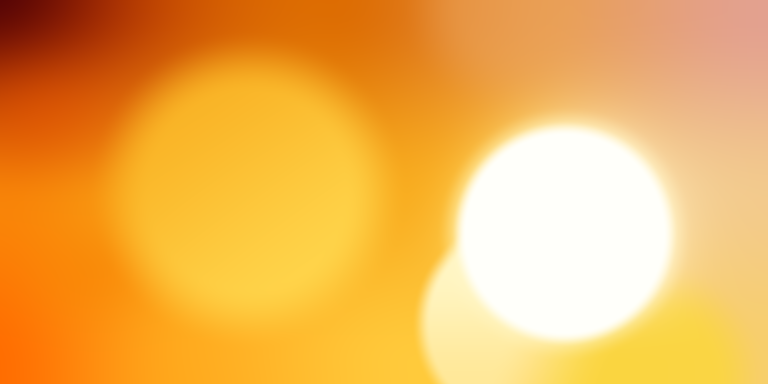
Write a Shadertoy shader that draws this background.

```glsl
// Coverage of a disc whose edge fades over the given softness
float disc(vec2 p, vec2 centre, float radius, float softness) {
    return 1.0 - smoothstep(-softness, softness, length(p - centre) - radius);
}

// Round falloff without an edge
float glow(vec2 p, vec2 centre, vec2 size) {
    vec2 d = (p - centre) / size;
    return exp(-dot(d, d));
}

// Three horizontal gradients blended from bottom to top
vec3 backdrop(vec2 p) {
    vec3 top = mix(vec3(0.72, 0.16, 0.0), vec3(0.86, 0.41, 0.0), smoothstep(0.0, 0.85, p.x));
    top = mix(top, vec3(0.91, 0.62, 0.35), smoothstep(0.85, 1.5, p.x));
    top = mix(top, vec3(0.89, 0.63, 0.56), smoothstep(1.4, 2.0, p.x));

    vec3 middle = mix(vec3(0.98, 0.53, 0.03), vec3(0.97, 0.65, 0.09), smoothstep(0.0, 0.5, p.x));
    middle = mix(middle, vec3(0.95, 0.79, 0.55), smoothstep(1.1, 1.85, p.x));

    vec3 bottom = mix(vec3(1.0, 0.42, 0.0), vec3(1.0, 0.65, 0.1), smoothstep(-0.05, 0.5, p.x));
    bottom = mix(bottom, vec3(1.0, 0.79, 0.23), smoothstep(0.4, 1.1, p.x));
    bottom = mix(bottom, vec3(0.97, 0.81, 0.42), smoothstep(1.5, 2.0, p.x));

    vec3 colour = mix(bottom, middle, smoothstep(0.05, 0.53, p.y));
    return mix(colour, top, smoothstep(0.47, 0.97, p.y));
}

void mainImage(out vec4 fragColor, in vec2 fragCoord) {
    vec2 p = fragCoord / iResolution.y;
    p.x += 1.0 - 0.5 * iResolution.x / iResolution.y;
    vec3 colour = backdrop(p);

    // Dark corner and the ember shade on the left
    colour = mix(colour, vec3(0.3, 0.0, 0.02), 0.95 * glow(p, vec2(-0.04, 1.03), vec2(0.3, 0.25)));
    colour = mix(colour, vec3(0.9, 0.32, 0.0), 0.55 * glow(p, vec2(0.12, 0.7), vec2(0.25, 0.16)));
    colour = mix(colour, vec3(0.97, 0.5, 0.0), 0.6 * glow(p, vec2(0.25, 0.29), vec2(0.16, 0.13)));

    // Faint peach disc at the top
    colour = mix(colour, vec3(0.92, 0.63, 0.33), 0.5 * disc(p, vec2(1.32, 0.98), 0.19, 0.09));

    // Large golden disc, lighter toward the lower right
    vec2 goldCentre = vec2(0.645, 0.505);
    float lightness = smoothstep(-0.35, 0.35, dot(p - goldCentre, vec2(0.6, -0.8)));
    vec3 gold = mix(vec3(0.98, 0.71, 0.15), vec3(1.0, 0.84, 0.3), lightness);
    colour = mix(colour, gold, 0.2 * glow(p, goldCentre, vec2(0.45)));
    colour = mix(colour, gold, 0.95 * disc(p, goldCentre, 0.335, 0.085));

    // Yellow patch at the lower right
    colour = mix(colour, vec3(0.98, 0.84, 0.25), 0.9 * disc(p, vec2(1.66, 0.0), 0.27, 0.075));

    // Halo of the bright disc
    vec2 whiteCentre = vec2(1.471, 0.391);
    float rim = max(length(p - whiteCentre) - 0.28, 0.0);
    vec3 haloColour = mix(vec3(1.0, 0.83, 0.35), vec3(1.0, 0.92, 0.74), smoothstep(1.15, 1.7, p.x));
    colour = mix(colour, haloColour, 0.85 * exp(-rim * 16.0) * smoothstep(0.05, 0.3, p.y));

    // Pale disc, fading out to the right
    vec3 cream = mix(vec3(1.0, 0.91, 0.6), vec3(1.0, 0.96, 0.76), smoothstep(0.0, 0.3, p.y));
    float paleFade = 1.0 - smoothstep(1.3, 1.62, p.x + 0.4 * (0.1 - p.y));
    colour = mix(colour, cream, paleFade * disc(p, vec2(1.365, 0.155), 0.268, 0.025));

    // White disc with a warm rim
    colour = mix(colour, vec3(1.0, 0.97, 0.8), 0.75 * disc(p, whiteCentre, 0.29, 0.045));
    colour = mix(colour, vec3(1.0, 1.0, 0.98), disc(p, whiteCentre, 0.276, 0.02));

    fragColor = vec4(colour, 1.0);
}
```
